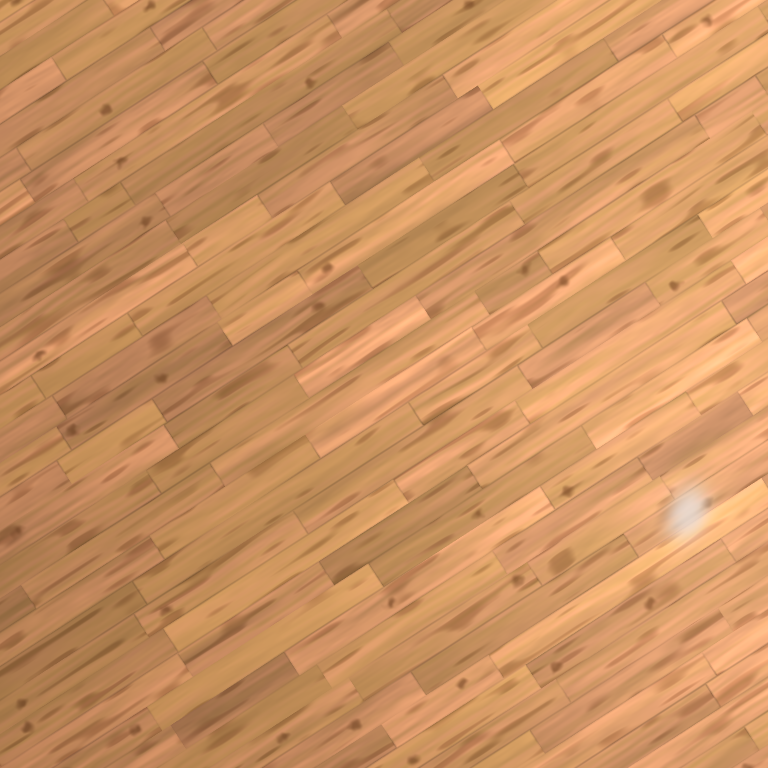
A WebGL 1 fragment shader for this texture:

```glsl
precision highp float;
// Diagonal strip parquet: rows of narrow staggered boards, each with its own
// tone and stretched-noise grain, plus flecks and knots, lit from the right
// with a small glossy reflection. Four samples per pixel smooth the joints.

uniform vec2 u_resolution;

#define ANGLE 0.575
#define ROWS 27.0
#define BOARD_LENGTH 0.27
#define SEAM_WIDTH 0.0011
#define TONE_VARIATION 0.19
#define GRAIN_STRENGTH 0.30
#define FLECK_STRENGTH 0.20
#define KNOT_CHANCE 0.13
#define SPOT_CENTER vec2(0.895, 0.332)

const vec3 HONEY = vec3(0.815, 0.605, 0.375);
const vec3 ROSE = vec3(0.835, 0.585, 0.415);
const vec3 KNOT_BROWN = vec3(0.46, 0.28, 0.15);
const vec3 SPOT_WHITE = vec3(0.91, 0.86, 0.83);

float hash(vec2 p) {
  vec3 q = fract(p.xyx * vec3(0.1031, 0.1030, 0.0973));
  q += dot(q, q.yzx + 33.33);
  return fract((q.x + q.y) * q.z);
}

float noise(vec2 p) {
  vec2 cell = floor(p);
  vec2 f = fract(p);
  f = f * f * (3.0 - 2.0 * f);
  return mix(mix(hash(cell), hash(cell + vec2(1.0, 0.0)), f.x),
             mix(hash(cell + vec2(0.0, 1.0)), hash(cell + 1.0), f.x), f.y);
}

vec2 rotate(vec2 p, float a) {
  return vec2(cos(a) * p.x + sin(a) * p.y, cos(a) * p.y - sin(a) * p.x);
}

// Small dark oval, placed at random inside some cells along each row.
float knot(vec2 q, float row) {
  vec2 cell = vec2(floor(q.x * 8.0), row);
  vec2 center = 0.3 + 0.4 * vec2(hash(cell + 71.0), hash(cell + 83.0));
  vec2 d = (fract(vec2(q.x * 8.0, q.y * ROWS)) - center) / vec2(0.09, 0.22);
  d += 0.6 * (vec2(noise(q * 130.0), noise(q * 130.0 + 40.0)) - 0.5);
  return step(hash(cell + 57.0), KNOT_CHANCE) * (1.0 - smoothstep(0.15, 1.1, length(d)));
}

vec3 wood(vec2 uv) {
  vec2 q = rotate(uv, ANGLE) + vec2(3.0, 2.0);

  // Board layout with jittered end joints
  float row = floor(q.y * ROWS);
  float along = q.x / BOARD_LENGTH + 7.0 * hash(vec2(row, 4.0));
  float index = floor(along);
  float joint = index + 0.15 + 0.7 * hash(vec2(index, row));
  vec2 board = vec2(index - step(along, joint), row);
  float tone = hash(board + 19.0);
  float figure = hash(board + 37.0);

  // Grain, shifted for each board and bent slightly
  vec2 g = q + 5.0 * vec2(tone, figure);
  g.y += 0.006 * noise(g * vec2(9.0, 20.0));
  float broad = noise(g * vec2(4.0, 75.0));
  float fine = noise(g * vec2(10.0, 190.0));
  float fiber = noise(g * vec2(45.0, 300.0));
  float grain = 0.5 * broad + 0.35 * fine + 0.15 * fiber - 0.5;
  float fleck = smoothstep(0.66, 0.92, noise(g * vec2(19.0, 125.0) + 11.0));

  vec3 color = mix(HONEY, ROSE, clamp(figure + 1.2 * (fine - 0.5), 0.0, 1.0));
  color *= 1.0 + TONE_VARIATION * (tone - 0.5);
  color *= 1.0 + GRAIN_STRENGTH * mix(0.6, 1.35, figure) * grain;
  color *= 1.0 - FLECK_STRENGTH * fleck * vec3(0.8, 1.0, 1.2);
  color = mix(color, KNOT_BROWN, 0.65 * knot(q, row));

  // Faint uneven seams on the long sides and ends
  float side = abs(fract(q.y * ROWS + 0.5) - 0.5) / ROWS;
  float end = abs(along - joint) * BOARD_LENGTH;
  float seam = 1.0 - smoothstep(0.0, 2.0 * SEAM_WIDTH, min(side, end));
  return color * (1.0 - 0.20 * seam * noise(q * vec2(9.0, ROWS)));
}

// Room light: dim at lower left, warm glow around the reflection
vec3 illuminate(vec3 color, vec2 uv) {
  vec2 d = uv - SPOT_CENTER;
  float glow = exp(-7.0 * dot(d, d));
  float light = 0.83 + 0.14 * uv.x + 0.12 * uv.y + 0.15 * glow;
  color *= pow(vec3(light), vec3(0.92, 1.05, 1.2));

  vec2 s = rotate(d, -0.35);
  s.x += 0.008 * (noise(rotate(uv, ANGLE) * vec2(15.0, 160.0)) - 0.5);
  float core = exp(-pow(dot(s / vec2(0.025, 0.037), s / vec2(0.025, 0.037)), 1.4));
  float halo = exp(-dot(s, s) / 0.003);
  color += 0.06 * halo;
  return mix(color, SPOT_WHITE, 0.88 * core);
}

void main() {
  vec3 color = vec3(0.0);
  for (int j = 0; j < 2; j++) {
    for (int i = 0; i < 2; i++) {
      vec2 offset = 0.5 * vec2(float(i), float(j)) - 0.25;
      color += 0.25 * wood((gl_FragCoord.xy + offset) / u_resolution);
    }
  }
  gl_FragColor = vec4(illuminate(color, gl_FragCoord.xy / u_resolution), 1.0);
}
```
